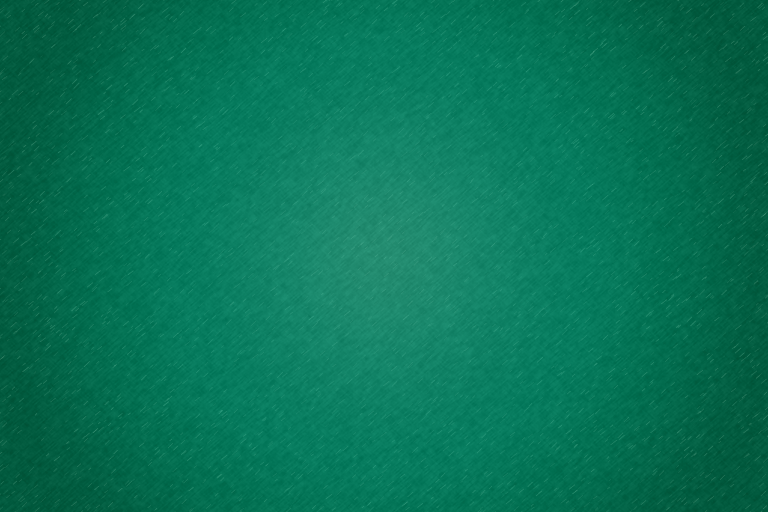
Write a Shadertoy shader that draws this texture.

```glsl
float hash(vec2 p) {
    vec3 q = fract(vec3(p.xyx) * 0.1031);
    q += dot(q, q.yzx + 33.33);
    return fract((q.x + q.y) * q.z);
}

float valueNoise(vec2 p) {
    vec2 cell = floor(p);
    vec2 f = fract(p);
    f = f * f * (3.0 - 2.0 * f);
    float low = mix(hash(cell), hash(cell + vec2(1, 0)), f.x);
    float high = mix(hash(cell + vec2(0, 1)), hash(cell + vec2(1, 1)), f.x);
    return mix(low, high, f.y);
}

// Rotates into axes along and across a thread
vec2 threadAxes(vec2 p, float angle) {
    float c = cos(angle), s = sin(angle);
    return vec2(c * p.x + s * p.y, c * p.y - s * p.x);
}

// Green falloff from the pale middle to the dark sides
vec3 feltColor(float radius) {
    vec3 color = mix(vec3(0.14, 0.55, 0.44), vec3(0.09, 0.53, 0.42), smoothstep(0.0, 0.22, radius));
    color = mix(color, vec3(0.025, 0.485, 0.37), smoothstep(0.13, 0.40, radius));
    color = mix(color, vec3(0.01, 0.445, 0.325), smoothstep(0.38, 0.56, radius));
    return mix(color, vec3(0.005, 0.355, 0.245), smoothstep(0.50, 0.80, radius));
}

// Scattered short thin fibers, one candidate per cell
float fibers(vec2 p, float pixel) {
    float light = 0.0;
    for (int i = 0; i < 3; i++) {
        float layer = float(i);
        vec2 q = threadAxes(p, 0.72 + 0.06 * (layer - 1.0)) + 7.0 + layer * 3.17;
        vec2 size = vec2(0.028, 0.011);
        vec2 cell = floor(q / size);
        vec2 local = (fract(q / size) - 0.5) * size;
        float seed = hash(cell + 51.0 * layer);
        local.y -= (hash(cell + 17.3) - 0.5) * 0.007;
        local.x -= (hash(cell + 83.7) - 0.5) * 0.010;
        float halfLength = mix(0.002, 0.007, hash(cell + 29.1));
        float d = length(vec2(max(abs(local.x) - halfLength, 0.0), local.y));
        float stroke = 1.0 - smoothstep(0.0, 0.0008 + pixel * 0.5, d);
        light += stroke * smoothstep(0.65, 1.05, seed);
    }
    return light;
}

void mainImage(out vec4 fragColor, in vec2 fragCoord) {
    float pixel = 1.0 / iResolution.y;
    vec2 p = (fragCoord - 0.5 * iResolution.xy) * pixel;

    float radius = length(p * vec2(1.0, 0.97));
    vec3 color = feltColor(radius);

    // Crossed diagonal weave
    vec2 rising = threadAxes(p, 0.72) + 9.0;
    vec2 falling = threadAxes(p, -0.75) + 9.0;
    float weave = 0.045 * (valueNoise(rising * vec2(70.0, 380.0)) - 0.5);
    weave += 0.024 * (valueNoise(falling * vec2(80.0, 340.0)) - 0.5);

    // Soft mottling and fine grain
    weave += 0.016 * (valueNoise((p + 4.0) * 110.0) - 0.5);
    weave += 0.008 * (valueNoise((p + 6.0) * 36.0) - 0.5);
    weave += 0.020 * (valueNoise((p + 3.0) * 340.0) - 0.5);
    color += weave * vec3(0.8, 1.0, 0.95);

    // Fibers stand out more toward the rim
    float fiberStrength = mix(0.55, 1.0, smoothstep(0.2, 0.7, radius));
    color += fibers(p, pixel) * fiberStrength * vec3(0.13, 0.10, 0.10);
    fragColor = vec4(clamp(color, 0.0, 1.0), 1.0);
}
```
